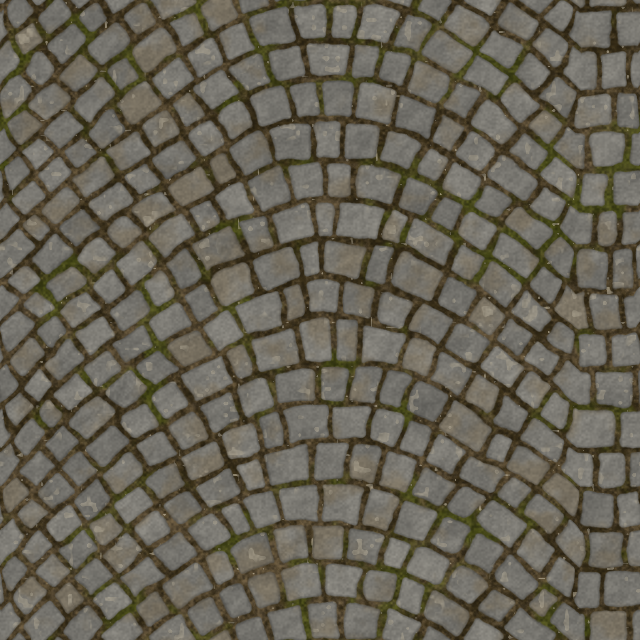
Write a Shadertoy shader that draws this texture.

```glsl
// Worn grey cobblestones laid in stacked arches, with earthy, mossy joints.

#define ROWS 16.0      // courses up the canvas
#define COLS 20.0      // stones along one arch
#define CREST 0.515    // horizontal position of the arch top
#define RISE 1.283     // steepness of the flanks
#define BEND 0.4       // roundness of the crest
#define JOINT 0.0034   // half width of the joints
#define JITTER 0.42    // variation of stone length
#define STAIN 0.55     // strength of brown stains
#define MOSS 0.6       // strength of green growth

const float LEFT = -0.52, RIGHT = 0.39;          // arch ends, from the crest
const float START = -0.565, ARC_LENGTH = 1.12;   // middle of the flat valley
const float ROW_SHIFT = 2.0;                     // rows lost from arch to arch

const vec3 SLATE_DARK = vec3(0.41, 0.405, 0.385);
const vec3 SLATE_LIGHT = vec3(0.55, 0.54, 0.51);
const vec3 OCHRE = vec3(0.47, 0.42, 0.33);
const vec3 LICHEN = vec3(0.64, 0.61, 0.54);
const vec3 SOIL = vec3(0.19, 0.155, 0.08);
const vec3 SAND = vec3(0.36, 0.305, 0.215);
const vec3 GREEN = vec3(0.27, 0.31, 0.07);

float hash(vec2 p) {
    return fract(sin(dot(p, vec2(127.1, 311.7))) * 43758.5453);
}

// Value noise that repeats over the unit square
float noise(vec2 p, float freq) {
    p *= freq;
    vec2 i = floor(p), f = fract(p);
    f = f * f * (3.0 - 2.0 * f);
    vec2 a = mod(i, freq), b = mod(i + 1.0, freq);
    return mix(mix(hash(a), hash(vec2(b.x, a.y)), f.x),
               mix(hash(vec2(a.x, b.y)), hash(b), f.x), f.y);
}

float fbm(vec2 p, float freq) {
    float sum = 0.0, amp = 0.533;
    for (int i = 0; i < 4; i++) {
        sum += amp * noise(p, freq);
        freq *= 2.0;
        amp *= 0.5;
    }
    return sum;
}

// Same identity for a stone seen from either side of the valley
vec2 stoneId(float row, float col) {
    float turn = floor(col / COLS);
    return vec2(mod(row + ROW_SHIFT * turn, ROWS), col - COLS * turn);
}

float stoneEdge(float row, float col) {
    return col + JITTER * (hash(stoneId(row, col) + 3.7) - 0.5);
}

// Distance along the arch, measured from the valley
float arcLength(float d) {
    float c = clamp(d, LEFT, RIGHT);
    return d - START + 0.6 * (c * c * c - LEFT * LEFT * LEFT);
}

// Signed distance to the nearest stone; also returns its identity
float cobbles(vec2 p, out vec2 id) {
    float d = mod(p.x - CREST - START, 1.0) + START;
    float c = clamp(d, LEFT, RIGHT);
    float bow = sqrt(c * c + BEND * BEND);
    float v = (p.y + RISE * (bow - BEND)) * ROWS;
    float row = floor(v);
    float rise = (v - row - 0.5) / ROWS;

    // Follow the normal of the course so that stones turn with the arch
    float slope = -RISE * c / bow;
    slope *= smoothstep(LEFT - 0.01, LEFT + 0.05, d)
           * (1.0 - smoothstep(RIGHT - 0.05, RIGHT + 0.01, d));
    float stretch = 1.0 + slope * slope;
    float unit = ARC_LENGTH / COLS;
    float along = arcLength(d + rise * slope / stretch) / unit
                + 0.5 * mod(row, 2.0);

    // Pick the stone between two jittered edges
    float col = floor(along);
    if (along < stoneEdge(row, col)) col -= 1.0;
    else if (along > stoneEdge(row, col + 1.0)) col += 1.0;
    float a = stoneEdge(row, col), b = stoneEdge(row, col + 1.0);
    id = stoneId(row, col);

    // Slightly tilted rounded box
    vec2 q = vec2((along - 0.5 * (a + b)) * unit, rise * inversesqrt(stretch));
    float tilt = 0.14 * (hash(id + 8.3) - 0.5);
    q += tilt * vec2(-q.y, q.x);
    vec2 halfSize = 0.5 * vec2((b - a) * unit, inversesqrt(stretch) / ROWS);
    float corner = 0.004 + 0.004 * hash(id + 5.1);
    float gap = JOINT + 0.0016 * hash(id + 1.9);
    vec2 k = abs(q) - halfSize + gap + corner;
    return length(max(k, 0.0)) + min(max(k.x, k.y), 0.0) - corner;
}

void mainImage(out vec4 fragColor, in vec2 fragCoord) {
    vec2 p = fragCoord / iResolution.xy;
    float pixel = 1.0 / iResolution.y;

    // Uneven laying and chipped outlines
    vec2 sway = vec2(noise(p, 9.0), noise(p + 0.37, 9.0)) - 0.5;
    vec2 chip = vec2(noise(p, 36.0), noise(p + 0.61, 36.0)) - 0.5;
    vec2 id;
    float dist = cobbles(p + 0.014 * sway + 0.006 * chip, id);
    dist += 0.0035 * (fbm(p, 90.0) - 0.5);

    // Stone: tone, cleft relief, stains, lichen and grain
    vec2 s = p + vec2(hash(id), hash(id + 4.4));
    float tone = 0.25 + 0.4 * hash(id + 2.2) + 0.9 * (fbm(s, 26.0) - 0.5);
    vec3 stone = mix(SLATE_DARK, SLATE_LIGHT, clamp(tone, 0.0, 1.0));
    vec2 light = vec2(-0.0012, 0.0016);
    float relief = fbm(s - light, 34.0) - fbm(s + light, 34.0);
    float stain = smoothstep(0.5, 0.78, fbm(s + 0.23, 20.0) + 0.22 * (hash(id + 6.6) - 0.5));
    stone = mix(stone, OCHRE, STAIN * stain);
    float spots = smoothstep(0.72, 0.82, noise(s, 110.0)) * smoothstep(0.55, 0.7, noise(s + 0.5, 22.0));
    stone = mix(stone, LICHEN, 0.55 * spots);
    stone *= 1.0 + 0.55 * relief + 0.12 * (noise(p, 300.0) - 0.5);
    stone *= mix(0.8, 1.0, smoothstep(0.0, 0.005, -dist));

    // Joint: soil and sand, moss, a few pale pebbles
    float grit = fbm(p, 120.0);
    vec3 joint = mix(SOIL, SAND, smoothstep(0.3, 0.75, 0.6 * grit + 0.4 * fbm(p + 0.4, 12.0)));
    float growth = smoothstep(0.52, 0.75, fbm(p + 0.7, 18.0));
    joint = mix(joint, GREEN, MOSS * growth);
    joint = mix(joint, LICHEN, 0.6 * smoothstep(0.9, 0.96, noise(p + 0.15, 130.0)));
    joint *= 0.75 + 0.5 * noise(p, 260.0);

    float cover = 1.0 - smoothstep(-pixel, pixel, dist);
    fragColor = vec4(mix(joint, stone, cover), 1.0);
}
```
